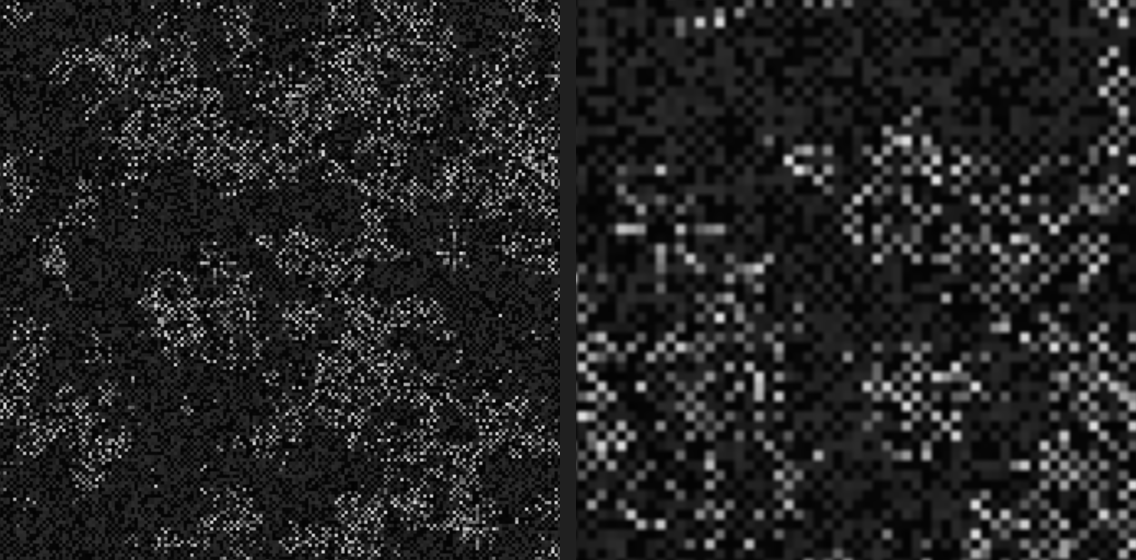
Left, the full canvas; right, a detail of the centre.
Give the GLSL for this texture, as a WebGL 1 fragment shader.

```glsl
precision highp float;
// Dark woven grain with patches of bright diagonal speckle and small starbursts.

#define CELLS 170.6667     // grains across the canvas
#define PATCH_SCALE 7.0    // speckle patches across the canvas
#define PATCH_LEVEL 0.48   // noise level at which speckle starts
#define SPECKLE 0.56       // chance of a bright grain on the lattice
#define STAR_TILE 26.0     // grains per starburst tile
#define STAR_CHANCE 0.22
#define STAR_RADIUS 6.5
#define SOFTNESS 0.36      // half width of the blend between grains

uniform vec2 u_resolution;

float hash(vec2 p) {
  vec3 q = fract(vec3(p.xyx) * 0.1031);
  q += dot(q, q.yzx + 33.33);
  return fract((q.x + q.y) * q.z);
}

float noise(vec2 p) {
  vec2 i = floor(p);
  vec2 f = fract(p);
  f = f * f * (3.0 - 2.0 * f);
  float low = mix(hash(i), hash(i + vec2(1.0, 0.0)), f.x);
  float high = mix(hash(i + vec2(0.0, 1.0)), hash(i + vec2(1.0)), f.x);
  return mix(low, high, f.y);
}

// Irregular patches, denser to the right, with dark hollows in them.
float patchMask(vec2 uv) {
  vec2 p = uv * PATCH_SCALE + 17.0;
  float n = 0.40 * noise(p) + 0.34 * noise(p * 2.1 + 40.0) + 0.26 * noise(p * 4.3 + 80.0);
  n += 0.16 * (uv.x - 0.42);
  float hollow = smoothstep(0.60, 0.74, noise(p * 2.6 + 120.0));
  return smoothstep(-0.07, 0.08, n - PATCH_LEVEL) * (1.0 - 0.75 * hollow);
}

// Eight dotted spokes around a random grain of each chosen tile.
float starburst(vec2 cell) {
  vec2 tile = floor(cell / STAR_TILE);
  vec2 jitter = vec2(hash(tile + 211.0), hash(tile + 307.0));
  vec2 center = tile * STAR_TILE + 7.0 + floor(jitter * 12.0);
  vec2 d = abs(cell - center);
  float spoke = 1.0 - step(0.5, min(min(d.x, d.y), abs(d.x - d.y)));
  float reach = step(1.5, max(d.x, d.y)) * step(length(d), STAR_RADIUS);
  float dots = step(hash(cell + 411.0), 0.72);
  return spoke * reach * dots * step(hash(tile + 503.0), STAR_CHANCE);
}

// Brightness of one grain.
float grain(vec2 cell) {
  float active = patchMask((cell + 0.5) / CELLS);
  float tone = hash(cell + 601.0);

  // checker whose phase shifts from place to place
  float shift = step(0.5, noise(cell * 0.23 + 90.0));
  float checker = step(mod(cell.x + cell.y + shift, 2.0), 0.5);

  // dim weave of short rising dashes that mostly follow the checker
  float dash = noise(vec2(cell.x - cell.y + 400.0, (cell.x + cell.y) * 0.35));
  float chance = mix(hash(cell + 701.0), dash, 0.4);
  float weave = step(chance, mix(0.36, 0.72, checker));
  float dim = mix(0.012 + 0.022 * tone, 0.11 + 0.075 * tone, weave);
  dim *= mix(1.0, 0.75, active);

  // bright grains: most on the checker, a few stray ones between
  float odds = SPECKLE * active * mix(0.10, 1.0, checker);
  float lit = step(mix(hash(cell + 809.0), dash, 0.2), odds);
  lit = max(lit, starburst(cell));
  float bright = mix(0.36, 0.88, tone * tone);
  return mix(dim, bright, lit);
}

void main() {
  vec2 uv = gl_FragCoord.xy / u_resolution;
  vec2 p = uv * CELLS - 0.5;
  vec2 cell = floor(p);
  vec2 blend = smoothstep(0.5 - SOFTNESS, 0.5 + SOFTNESS, fract(p));

  float low = mix(grain(cell), grain(cell + vec2(1.0, 0.0)), blend.x);
  float high = mix(grain(cell + vec2(0.0, 1.0)), grain(cell + vec2(1.0)), blend.x);
  gl_FragColor = vec4(vec3(mix(low, high, blend.y)), 1.0);
}
```
